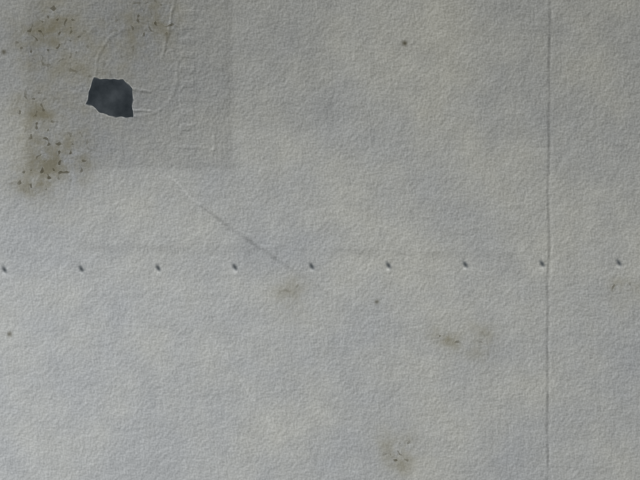
A Shadertoy shader for this texture:

```glsl
// Weathered grey parchment with pricked holes, creases, stains and a faint pressed seal.
#define GRAIN_SCALE 125.0
#define GRAIN_DEPTH 0.058
#define MOTTLE 0.07
#define EMBOSS 0.085
#define HOLE_STEP 0.16
#define HOLE_START 0.0095
#define COOL vec3(0.982, 1.0, 1.006)
#define WARM vec3(1.0, 1.0, 0.95)
#define STAIN vec3(0.39, 0.37, 0.29)
#define INK vec3(0.21, 0.23, 0.245)

vec2 hash2(vec2 p) {
    vec3 q = fract(p.xyx * vec3(0.1031, 0.1030, 0.0973));
    q += dot(q, q.yzx + 33.33);
    return fract((q.xx + q.yz) * q.zy);
}

vec2 gradient(vec2 cell) {
    float a = 6.2832 * hash2(cell).x;
    return vec2(cos(a), sin(a));
}

float noise(vec2 p) {
    vec2 i = floor(p), f = fract(p), o = vec2(0, 1);
    vec2 u = f * f * f * (f * (f * 6.0 - 15.0) + 10.0);
    return mix(mix(dot(gradient(i), f), dot(gradient(i + o.yx), f - o.yx), u.x),
               mix(dot(gradient(i + o), f - o), dot(gradient(i + 1.0), f - 1.0), u.x), u.y);
}

float fbm(vec2 p) {
    float sum = 0.0, amp = 0.6;
    for (int i = 0; i < 5; i++) {
        sum += amp * noise(p);
        p = mat2(1.6, 1.2, -1.2, 1.6) * p + 7.3;
        amp *= 0.55;
    }
    return sum;
}

float box(vec2 p, vec2 halfSize) {
    vec2 d = abs(p) - halfSize;
    return length(max(d, 0.0)) + min(max(d.x, d.y), 0.0);
}

float soft(float d, float w) { return 1.0 - smoothstep(0.0, max(w, 1.5 / iResolution.y), d); }

// Soft stroke from a to b
float stroke(vec2 p, vec2 a, vec2 b, float w) {
    vec2 d = b - a;
    return soft(length(p - a - d * clamp(dot(p - a, d) / dot(d, d), 0.0, 1.0)), w);
}

float blob(vec2 p, vec2 c, vec2 r) { vec2 q = (p - c) / r; return exp(-dot(q, q)); }

// Raised ridges of the seal: rings, column of bars, bracket and tabs
float sealHeight(vec2 p) {
    p += 0.004 * vec2(noise(p * 35.0), noise(p * 35.0 + 9.0));
    float h = 0.6 * soft(abs(length((p - vec2(0.285, 0.85)) * vec2(1.0, 0.9)) - 0.085), 0.006);
    h += 0.3 * soft(abs(length(p - vec2(0.24, 0.80)) - 0.022), 0.005);
    float row = floor(p.y / 0.03);
    vec2 bar = vec2(p.x - 0.391, mod(p.y, 0.03) - 0.015);
    float bars = soft(box(bar, vec2(0.010 + 0.006 * hash2(vec2(row, 3.0)).x, 0.004)), 0.005);
    h += 0.6 * bars * step(0.72, p.y) * step(p.y, 0.98);
    h += 0.6 * stroke(p, vec2(0.37, 0.695), vec2(0.447, 0.69), 0.006);
    h += 0.6 * stroke(p, vec2(0.447, 0.69), vec2(0.447, 0.72), 0.006);
    h += stroke(p, vec2(0.272, 0.815), vec2(0.312, 0.81), 0.005);
    h += stroke(p, vec2(0.272, 0.77), vec2(0.314, 0.768), 0.005);
    return h + 0.8 * stroke(p, vec2(0.365, 1.0), vec2(0.338, 0.88), 0.005);
}

float grainHeight(vec2 p) {
    vec2 q = p * GRAIN_SCALE;
    mat2 turn = mat2(0.8, 0.6, -0.6, 0.8);
    return 0.8 * noise(q) + 0.6 * noise(turn * q * 1.9 + 4.0) + 0.7 * noise(turn * q * 0.5);
}

// Each mark is centre, radius, strength
float stains(vec2 p) {
    const vec4 marks[10] = vec4[10](
        vec4(0.10, 0.66, 0.065, 1.1), vec4(0.10, 0.93, 0.06, 0.7), vec4(0.32, 0.96, 0.06, 0.7),
        vec4(0.18, 0.86, 0.15, 0.4), vec4(0.94, 0.30, 0.03, 0.8), vec4(0.83, 0.06, 0.04, 0.7),
        vec4(1.30, 0.39, 0.025, 0.6), vec4(0.61, 0.385, 0.03, 0.4), vec4(0.08, 0.76, 0.035, 0.7),
        vec4(1.01, 0.28, 0.03, 0.4));
    p += 0.04 * vec2(noise(p * 14.0), noise(p * 14.0 + 5.0));
    float sum = 0.0;
    for (int i = 0; i < 10; i++) sum += marks[i].w * blob(p, marks[i].xy, marks[i].zz);
    return sum;
}

float chipDistance(vec2 p) {
    const vec2 corner[6] = vec2[6](vec2(0.196, 0.835), vec2(0.255, 0.832), vec2(0.274, 0.814),
        vec2(0.274, 0.757), vec2(0.226, 0.760), vec2(0.182, 0.785));
    float d = -1.0;
    for (int i = 0; i < 6; i++) {
        vec2 side = normalize(corner[(i + 1) % 6] - corner[i]);
        d = max(d, dot(p - corner[i], vec2(-side.y, side.x)));
    }
    return d;
}

void mainImage(out vec4 fragColor, in vec2 fragCoord) {
    vec2 p = fragCoord / iResolution.xy * vec2(4.0 / 3.0, 1.0);
    float cloud = fbm(p * 5.0), fine = fbm(p * 24.0 + 3.0);

    // Broad light, brightest at lower left
    float lower = smoothstep(1.0, 0.3, p.y);
    float light = mix(0.537, 0.592, lower) + 0.025 * blob(p, vec2(0.72, 0.95), vec2(0.36, 0.5));
    light += 0.078 * pow(max(1.0 - p.x / 1.34, 0.0), 1.3) * lower + MOTTLE * (0.7 * cloud + 0.6 * fine);
    float warmth = 0.35 * smoothstep(0.1, 1.0, p.x) + 0.4 * p.y + 0.8 * cloud;
    vec3 col = light * mix(COOL, WARM, clamp(warmth, 0.0, 1.0));

    // Shadowed panel and its faint neighbour
    col *= 1.0 - 0.06 * soft(box(p - vec2(0.27, 0.85), vec2(0.207, 0.195)), 0.014);
    col *= 1.0 - 0.025 * soft(box(p - vec2(0.58, 0.9), vec2(0.11, 0.165)), 0.012);

    // Relief lit from the upper left
    vec2 e = vec2(0.0014, -0.0014);
    col += GRAIN_DEPTH * (grainHeight(p + e) - grainHeight(p - e)) + 0.03 * noise(p * 210.0);
    col += EMBOSS * (sealHeight(p + e) - sealHeight(p - e));

    // Brown stains and flecks
    float stain = stains(p);
    col = mix(col, STAIN, clamp(stain * (0.4 + 1.2 * fine), 0.0, 0.65));
    col = mix(col, STAIN * 0.6, 0.6 * smoothstep(0.22, 0.5, noise(p * 85.0)) * smoothstep(0.15, 0.8, stain));

    // Creases and ruled lines
    float wear = clamp(0.7 + 1.2 * noise(p * 28.0), 0.0, 1.0);
    float rule = p.x - 1.139 - 0.005 * p.y - 0.004 * noise(p.yy * 9.0);
    col *= 1.0 - 0.17 * wear * soft(abs(rule), 0.005);
    col += 0.03 * wear * soft(abs(rule - 0.006), 0.006);
    vec2 bent = p + 0.006 * noise(p * 18.0);
    col += 0.04 * stroke(bent, vec2(0.35, 0.635), vec2(0.44, 0.555), 0.004);
    col *= 1.0 - 0.13 * wear * stroke(bent, vec2(0.42, 0.57), vec2(0.57, 0.46), 0.007);
    col *= 1.0 - 0.06 * wear * stroke(bent, vec2(0.57, 0.46), vec2(0.70, 0.38), 0.008);
    col += 0.025 * wear * stroke(bent, vec2(0.44, 0.30), vec2(0.63, 0.02), 0.005);
    col *= 1.0 - 0.05 * wear * stroke(p, vec2(0.17, 0.485), vec2(1.06, 0.468), 0.014);

    // Pricked holes with lit lower rims
    float k = clamp(floor((p.x - HOLE_START) / HOLE_STEP + 0.5), 0.0, 8.0);
    vec2 hole = p - vec2(HOLE_START + k * HOLE_STEP, 0.438 + 0.0018 * k);
    col += 0.13 * blob(hole, vec2(0.001, -0.008), vec2(0.006, 0.004));
    col = mix(col, INK, 0.75 * blob(hole + 0.3 * hole.yx, vec2(0.0), vec2(0.0045, 0.006)));

    // Stray specks
    float speck = blob(p, vec2(0.843, 0.91), vec2(0.005)) + 0.8 * blob(p, vec2(0.008, 0.892), vec2(0.005));
    speck += 0.6 * blob(p, vec2(0.785, 0.371), vec2(0.005)) + 0.7 * blob(p, vec2(0.02, 0.304), vec2(0.005));
    col = mix(col, STAIN * 0.6, 0.75 * speck);

    // Dark torn chip
    float chip = chipDistance(p + 0.004 * noise(p * 60.0));
    col += 0.05 * soft(abs(chip - 0.003), 0.003);
    fragColor = vec4(mix(col, INK + 0.12 * fine, soft(chip, 0.004)), 1.0);
}
```
